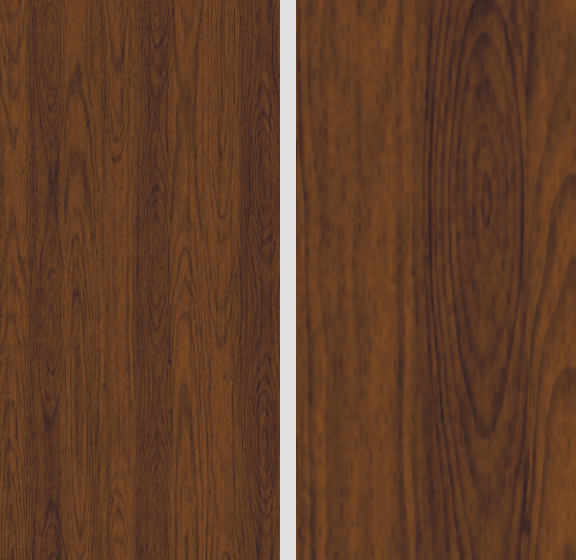
Left: the whole. Right: its middle third, enlarged.
Give the GLSL for this texture, as a WebGL 1 fragment shader.

```glsl
precision highp float;
// Dark walnut veneer: vertical planks with arched grain, oval eyes and fine pores.
uniform vec2 u_resolution;

const vec3 DARK_WOOD = vec3(0.245, 0.155, 0.14);
const vec3 LIGHT_WOOD = vec3(0.47, 0.285, 0.14);
const float REPEAT_WIDTH = 0.38;  // one dark plank and two light ones
const float REPEAT_START = 0.09;

float hash(vec2 p) {
  return fract(sin(dot(p, vec2(127.1, 311.7))) * 43758.5);
}

// Smooth value noise, from -1 to 1.
float noise(vec2 p) {
  vec2 i = floor(p), f = fract(p);
  f = f * f * (3.0 - 2.0 * f);
  float low = mix(hash(i), hash(i + vec2(1.0, 0.0)), f.x);
  float high = mix(hash(i + vec2(0.0, 1.0)), hash(i + 1.0), f.x);
  return 2.0 * mix(low, high, f.y) - 1.0;
}

float fbm(vec2 p) {
  float sum = 0.0, amplitude = 0.55;
  for (int i = 0; i < 4; i++) {
    sum += amplitude * noise(p);
    p = p * 2.03 + 17.3;
    amplitude *= 0.5;
  }
  return sum;
}

// Growth rings cut by a plane: dark late wood with one sharp side.
float growthRings(float offset, float depth, float density, float seed) {
  float radius = length(vec2(offset, depth)) * density;
  radius += 0.9 * noise(vec2(radius * 0.4, seed));
  float phase = fract(radius);
  float strength = mix(0.25, 1.0, hash(vec2(floor(radius), seed)));
  float edge = clamp(density / u_resolution.x, 0.12, 0.35);
  return strength * smoothstep(0.3, 0.8, phase)
       * (1.0 - smoothstep(1.0 - edge, 1.0, phase));
}

// Small dark knots scattered over a loose grid.
float knots(vec2 p, vec2 spacing) {
  vec2 cell = floor(p / spacing);
  vec2 center = (cell + 0.3 + 0.4 * vec2(hash(cell), hash(cell + 5.7))) * spacing;
  float present = step(0.6, hash(cell + 9.1));
  vec2 d = (p - center) / vec2(0.006, 0.012);
  return present * exp(-dot(d, d));
}

// Short dark vertical dashes.
float pores(vec2 p, vec2 density) {
  vec2 q = p * density;
  q.y += 7.0 * hash(vec2(floor(q.x), 3.0));
  vec2 f = fract(q) - 0.5;
  float present = step(0.72, hash(floor(q)));
  return present * (1.0 - smoothstep(0.2, 0.5, abs(f.x)))
       * (1.0 - smoothstep(0.25, 0.5, abs(f.y)));
}

// Darkness of the grain lines at a point of one plank.
float plankGrain(vec2 p, float cell, float across) {
  float lightA = step(0.38, across), lightB = step(0.66, across);
  float seed = cell * 3.0 + lightA + lightB + 11.0;
  float center = mix(mix(0.25, 0.51, lightA), 0.86, lightB);
  float eyeHeight = 1.11 + 0.27 * (cell - 1.0);
  float eyeDepth = 0.06 * sin(3.27 * (p.y - eyeHeight));
  float archDepth = 0.055 + 0.04 * sin(2.1 * p.y + seed * 2.4);
  float depth = mix(eyeDepth, archDepth, lightA);
  depth += 0.008 * noise(p * vec2(9.0, 2.2) + seed)
         + 0.0025 * noise(p * vec2(45.0, 12.0) + seed);
  float density = mix(mix(92.0, 85.0, lightA), 95.0, lightB);
  return growthRings((across - center) * REPEAT_WIDTH, depth, density, seed);
}

void main() {
  vec2 p = gl_FragCoord.xy / u_resolution.x;

  // Gently waving fibres
  vec2 bent = p;
  bent.x += 0.008 * noise(p * vec2(7.0, 1.6)) + 0.002 * noise(p * vec2(25.0, 9.0));

  // Plank layout
  float column = (bent.x - REPEAT_START) / REPEAT_WIDTH;
  float cell = floor(column), across = fract(column);
  float darkPlank = smoothstep(-0.02, 0.06, across)
                  * (1.0 - smoothstep(0.32, 0.42, across));
  float seam = 1.0 - smoothstep(0.0, 0.03, abs(across - 0.66));
  float tone = mix(0.84, 0.58, darkPlank) - 0.08 * seam;

  // Grain lines, broad streaks and thin straight lines
  tone -= mix(0.50, 0.46, darkPlank) * plankGrain(bent, cell, across);
  tone += 0.12 * fbm(bent * vec2(26.0, 1.2));
  tone += 0.06 * fbm(p * vec2(5.0, 2.0) + 40.0);
  float threads = noise(bent * vec2(105.0, 2.2) + 70.0);
  tone -= 0.20 * smoothstep(0.1, 0.8, threads);
  tone -= 0.4 * knots(bent, vec2(0.24, 0.42));

  // Fine fibres, pores and faint cross ripples at the left
  tone += 0.12 * noise(bent * vec2(150.0, 18.0));
  tone += 0.12 * noise(p * vec2(240.0, 110.0));
  tone -= 0.18 * pores(bent, vec2(170.0, 46.0));
  float ripple = noise(vec2(p.x * 6.0, p.y * 55.0));
  tone += 0.06 * ripple * (1.0 - smoothstep(0.05, 0.3, p.x));

  vec3 color = mix(DARK_WOOD, LIGHT_WOOD, clamp(tone, -0.15, 1.1));
  gl_FragColor = vec4(color, 1.0);
}
```
